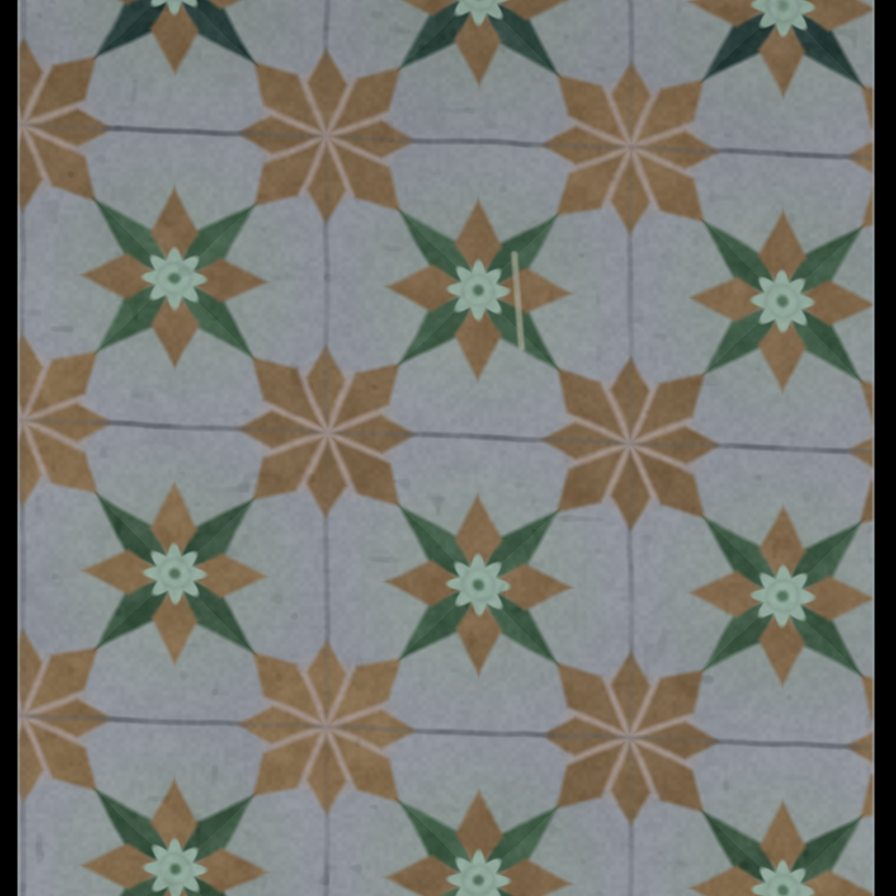
Give the GLSL for this pattern, as a WebGL 1 fragment shader.

```glsl
precision highp float;
// Worn cement floor tiles: ochre corner stars, green and ochre centre stars, dark side margins.

uniform vec2 u_resolution;

const float PI = 3.14159265;
const vec2 TILE = vec2(0.3392, 0.3294);    // tile pitch on the canvas
const vec2 ORIGIN = vec2(0.3646, 0.518);   // one tile corner
const float SLOPE = 0.037;                 // rows sink towards the right
const vec2 MARGINS = vec2(0.0195, 0.9760); // left and right ends of the floor
const float SOFTNESS = 0.011;              // edge blur in tile units

const vec3 GLAZE = vec3(0.555, 0.575, 0.605);
const vec3 GLAZE_GREEN = vec3(0.545, 0.585, 0.575);
const vec3 OCHRE = vec3(0.495, 0.405, 0.295);
const vec3 PINK = vec3(0.630, 0.555, 0.510);
const vec3 LEAF = vec3(0.235, 0.335, 0.260);
const vec3 LEAF_DARK = vec3(0.140, 0.215, 0.215);
const vec3 MINT = vec3(0.570, 0.665, 0.615);
const vec3 GROUT = vec3(0.350, 0.370, 0.400);
const vec3 SCRATCH = vec3(0.640, 0.640, 0.580);

float hash(vec2 p) {
  vec3 h = fract(vec3(p.xyx) * 0.1031);
  h += dot(h, h.yzx + 33.33);
  return fract((h.x + h.y) * h.z);
}

float noise(vec2 p) {
  vec2 i = floor(p), f = fract(p);
  f = f * f * (3.0 - 2.0 * f);
  return mix(mix(hash(i), hash(i + vec2(1.0, 0.0)), f.x),
             mix(hash(i + vec2(0.0, 1.0)), hash(i + 1.0), f.x), f.y);
}

float fbm(vec2 p) {
  float sum = 0.0, amp = 0.5;
  for (int i = 0; i < 4; i++) {
    sum += amp * noise(p);
    p = p * 2.03 + 17.0;
    amp *= 0.5;
  }
  return sum;
}

// Coverage of the inside of a signed distance
float fill(float d) {
  float blur = max(SOFTNESS, 0.8 / (u_resolution.y * TILE.y));
  return 1.0 - smoothstep(-blur, blur, d);
}

// Kite along +x from root to tip, with half width w at x = belly
float kite(vec2 p, float root, float belly, float tip, float w) {
  p.y = abs(p.y);
  float outer = dot(p - vec2(tip, 0.0), normalize(vec2(w, tip - belly)));
  float inner = dot(p - vec2(root, 0.0), normalize(vec2(-w, belly - root)));
  return max(outer, inner);
}

// Folds the plane into one of eight sectors; z is 1 on diagonals
vec3 foldEight(vec2 p) {
  float k = floor(atan(p.y, p.x) * 4.0 / PI + 0.5);
  float a = k * PI / 4.0;
  vec2 along = vec2(cos(a), sin(a));
  return vec3(dot(p, along), along.x * p.y - along.y * p.x, mod(k, 2.0));
}

float segment(vec2 p, vec2 a, vec2 b) {
  vec2 ab = b - a;
  return length(p - a - ab * clamp(dot(p - a, ab) / dot(ab, ab), 0.0, 1.0));
}

vec3 cornerStar(vec3 col, vec2 p, float wear, float tone) {
  vec3 f = foldEight(p);
  float petal = f.z > 0.5 ? kite(f.xy, 0.028, 0.215, 0.345, 0.076)
                          : kite(f.xy, 0.028, 0.180, 0.295, 0.064);
  float rays = 1.0 - smoothstep(0.15, 0.26, length(p));
  col = mix(col, PINK, 0.85 * rays);
  vec3 paint = OCHRE * mix(0.95, 1.06, tone) + 0.09 * (wear - 0.5);
  return mix(col, paint, fill(petal));
}

vec3 centreStar(vec3 col, vec2 p, float wear, float tone, float shade) {
  float r = length(p), a = atan(p.y, p.x);
  vec3 f = foldEight(p);
  // Green leaves lie on the diagonals, under the ochre petals
  vec2 d = vec2(abs(p.x) + abs(p.y), abs(p.x) - abs(p.y)) * 0.70711;
  vec3 leaf = mix(LEAF, LEAF_DARK, shade) * mix(0.9, 1.12, tone);
  leaf += 0.10 * (wear - 0.5) + 0.02 * sign(p.x * p.y * d.y);
  col = mix(col, leaf, fill(kite(d, 0.0, 0.150, 0.368, 0.068)));
  vec2 axial = abs(p.x) > abs(p.y) ? abs(p) : abs(p.yx);
  vec3 paint = OCHRE * mix(1.08, 0.97, tone) + 0.09 * (wear - 0.5);
  col = mix(col, paint, fill(kite(axial, 0.035, 0.152, 0.305, 0.078)));
  // Mint rosette with a small eye
  col = mix(col, MINT, fill(r - 0.086 - 0.018 * cos(8.0 * a)));
  col = mix(col, MINT * 0.87, 0.6 * fill(abs(r - 0.052) - 0.006));
  return mix(col, LEAF * 1.2, mix(0.9, 0.35, shade) * fill(r - 0.018));
}

void main() {
  vec2 uv = gl_FragCoord.xy / u_resolution;
  vec2 g = uv - ORIGIN;
  g.y += SLOPE * g.x;
  g /= TILE;
  g += 0.008 * (vec2(noise(g * 9.0), noise(g * 9.0 + 40.0)) - 0.5);
  vec2 centre = fract(g) - 0.5;
  vec2 corner = fract(g + 0.5) - 0.5;
  float wear = fbm(g * 11.0);

  // Glaze, tinted green around the centre star
  vec3 col = mix(GLAZE_GREEN, GLAZE, smoothstep(0.22, 0.5, length(centre)));
  col += 0.045 * (fbm(g * 3.0 + 7.0) - 0.5);

  float shade = smoothstep(0.72, 0.98, uv.y) * mix(0.6, 1.0, hash(floor(g) + 31.0));
  col = cornerStar(col, corner, wear, hash(floor(g + 0.5) + 57.0));
  col = centreStar(col, centre, wear, hash(floor(g) + 83.0), shade);

  // Joints: rows dark, columns faint, both broken by wear
  vec2 joint = 1.0 - smoothstep(vec2(0.002), vec2(0.016), abs(corner));
  float onStar = mix(0.4, 1.0, smoothstep(0.22, 0.32, length(corner)));
  float grime = smoothstep(0.15, 0.65, fbm(g * 7.0 + 90.0));
  col = mix(col, GROUT, max(joint.y * 0.85, joint.x * 0.42) * onStar * mix(0.55, 1.0, grime));

  // Scratch, specks and grain
  float scratch = segment(uv, vec2(0.574, 0.716), vec2(0.582, 0.612));
  col = mix(col, SCRATCH, 0.75 * (1.0 - smoothstep(0.001, 0.006, scratch)));
  col -= 0.07 * smoothstep(0.84, 0.97, noise(g * 19.0 + 5.0)) * wear;
  col += 0.035 * (noise(uv * 190.0) - 0.5) + 0.02 * (noise(uv * 90.0) - 0.5);
  col *= 1.0 - 0.05 * smoothstep(0.6, 1.0, uv.y);

  // Pale rim and black margins
  float inside = min(uv.x - MARGINS.x, MARGINS.y - uv.x);
  col = mix(col, vec3(0.64, 0.66, 0.67), 0.6 * (1.0 - smoothstep(0.001, 0.004, inside)));
  col *= smoothstep(-0.0015, 0.0015, inside);
  gl_FragColor = vec4(col, 1.0);
}
```
